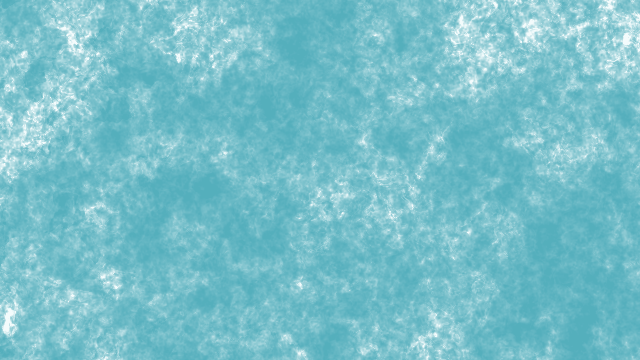
Reproduce this texture procedurally as a WebGL 2 fragment shader.

```glsl
#version 300 es
precision highp float;

uniform vec2 u_resolution;
out vec4 fragColor;

#define DEEP_TEAL vec3(0.32, 0.68, 0.735)
#define CHALK vec3(0.985, 1.0, 1.0)
#define STAIN_SCALE 3.2
#define PATCH_SCALE 9.0
#define LACE_SCALE 24.0
#define GRAIN_SCALE 46.0
#define STAIN_AMOUNT 0.36
#define PATCH_AMOUNT 0.48
#define GRAIN_AMOUNT 0.50
#define LACE_AMOUNT 0.75
#define CRUMB_AMOUNT 0.80
#define HOLE_AMOUNT 0.95

float hash(vec2 cell) {
    vec3 q = fract(cell.xyx * vec3(0.1031, 0.1030, 0.0973));
    q += dot(q, q.yzx + 33.33);
    return fract((q.x + q.y) * q.z);
}

float valueNoise(vec2 p) {
    vec2 cell = floor(p);
    vec2 f = fract(p);
    f = f * f * (3.0 - 2.0 * f);
    float low = mix(hash(cell), hash(cell + vec2(1.0, 0.0)), f.x);
    float high = mix(hash(cell + vec2(0.0, 1.0)), hash(cell + vec2(1.0)), f.x);
    return mix(low, high, f.y);
}

// Rotated octaves, scaled to zero mean and roughly unit deviation
float fbm(vec2 p, int octaves, float gain) {
    const mat2 turn = mat2(1.624, 1.218, -1.218, 1.624);
    float sum = 0.0;
    float power = 0.0;
    float amplitude = 1.0;
    for (int i = 0; i < octaves; i++) {
        sum += amplitude * (valueNoise(p) - 0.5);
        power += amplitude * amplitude;
        amplitude *= gain;
        p = turn * p + vec2(17.3, 41.7);
    }
    return sum / (0.2145 * sqrt(power));
}

// Bright band where a noise field crosses zero
float ridge(float field, float width) {
    return 1.0 - smoothstep(0.0, width, abs(field));
}

void main() {
    vec2 uv = gl_FragCoord.xy / u_resolution;
    vec2 p = gl_FragCoord.xy / u_resolution.y;
    vec2 warp = vec2(fbm(p * 11.0 + 60.0, 4, 0.6), fbm(p * 11.0 + 95.0, 4, 0.6));
    vec2 q = p + 0.012 * warp;

    // Broad wear: chalky left side and upper right corner
    float leftWear = 1.0 - smoothstep(0.0, 0.40, uv.x + 0.10 * (0.5 - uv.y));
    float rightWear = smoothstep(0.45, 1.0, uv.x) * smoothstep(0.15, 1.0, uv.y);
    float wear = 1.25 * leftWear + 0.85 * rightWear - 0.38;

    // Cloudy stains and ragged patches
    float stain = fbm(q * STAIN_SCALE + 7.0, 4, 0.6);
    float patches = fbm(q * PATCH_SCALE * vec2(1.1, 0.95) + 23.0, 5, 0.72);
    float tone = wear + STAIN_AMOUNT * stain + PATCH_AMOUNT * patches;

    // Fine grit, stronger on worn paint than on smooth stains
    float worn = smoothstep(-1.2, 1.0, tone);
    float grain = fbm(p * GRAIN_SCALE + 131.0, 3, 0.85);
    tone += GRAIN_AMOUNT * grain * mix(0.65, 1.2, worn);

    // Curling lace and clustered crumbs of pale paint
    float lace = ridge(fbm(q * LACE_SCALE + 210.0, 4, 0.7), 0.28);
    float crumbs = smoothstep(0.7, 1.5, fbm(q * 38.0 + 310.0, 3, 0.75));
    tone += worn * (LACE_AMOUNT * lace + CRUMB_AMOUNT * crumbs) - 0.17;

    // Flaked holes and hairline cracks, mostly on the left
    float flaking = mix(0.25, 1.0, leftWear);
    float holes = smoothstep(0.85, 1.15, fbm(q * 10.0 + 410.0, 4, 0.6));
    float cracks = ridge(fbm(q * 4.0 + 520.0, 4, 0.5), 0.045);
    tone -= flaking * HOLE_AMOUNT * holes;
    tone += 0.45 * leftWear * cracks * sign(patches);

    // Skewed response: wide teal base with sparse pale highlights
    float chalk = clamp(0.46 * exp(0.38 * tone) - 0.20, 0.015, 0.95);
    fragColor = vec4(mix(DEEP_TEAL, CHALK, chalk), 1.0);
}
```
